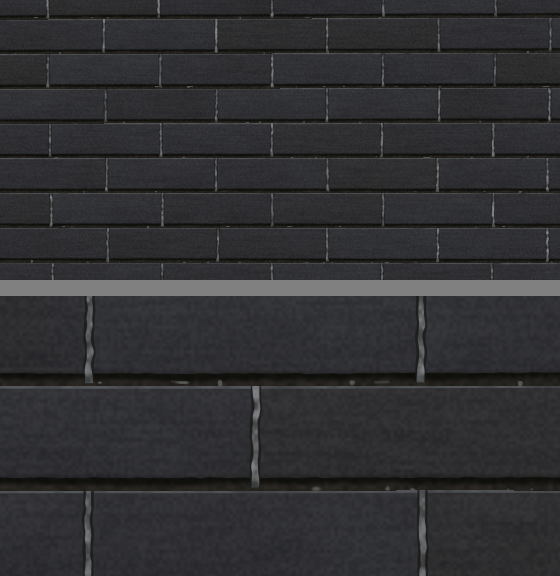
Top: the whole. Bottom: its middle third, enlarged.
Write a Shadertoy shader that draws this texture.

```glsl
float hash(vec2 p) {
    p = fract(p * vec2(0.1031, 0.1137));
    p += dot(p, p.yx + 33.33);
    return fract((p.x + p.y) * p.x * 17.3);
}

float noise(vec2 p) {
    vec2 i = floor(p), f = fract(p);
    f = f * f * (3.0 - 2.0 * f);
    return mix(mix(hash(i), hash(i + vec2(1, 0)), f.x),
               mix(hash(i + vec2(0, 1)), hash(i + vec2(1, 1)), f.x), f.y);
}

float fbm(vec2 p) {
    float sum = 0.0, amp = 0.5;
    for (int i = 0; i < 4; i++) {
        sum += amp * noise(p);
        p = p * 2.03 + 17.1;
        amp *= 0.5;
    }
    return sum;
}

// Antialiased mask of the region where d is negative
float inside(float d) {
    float aa = 0.8 / iResolution.y;
    return 1.0 - smoothstep(-aa, aa, d);
}

vec3 brickColor(vec2 p, vec2 id, float down) {
    float tone = hash(id + 40.0);
    vec3 col = mix(vec3(0.170, 0.170, 0.180), vec3(0.200, 0.203, 0.220),
                   clamp(0.35 + 0.5 * tone + 0.9 * (fbm(p * 6.0 + id) - 0.5), 0.0, 1.0));
    col = mix(col, vec3(0.172, 0.170, 0.168), 0.5 * step(0.85, hash(id + 71.0)));
    col *= 1.04 - 0.10 * down;
    // Drawn streaks and fine grain
    col += 0.022 * (noise(vec2(p.x * 14.0, p.y * 190.0) + id * 9.0) - 0.5);
    col += 0.040 * (noise(p * 240.0 + 90.0) - 0.5);
    return col;
}

void mainImage(out vec4 fragColor, in vec2 fragCoord) {
    vec2 p = fragCoord / iResolution.y;
    p.y = 1.0 - p.y;

    // Courses, slightly out of level
    const float pitch = 0.1239, brickHeight = 0.1085;
    float level = p.y + 0.006 * p.x * (0.7 - p.y) + 0.0012 * (noise(p * vec2(5.0, 8.0)) - 0.5);
    float course = (level - 0.0703) / pitch + 1.0;
    float row = floor(course);
    float y = fract(course) * pitch;

    // Running bond, narrowing a little towards the bottom
    float spacing = 0.4003 - 0.0011 * row;
    float u = (p.x - 1.169) / spacing + 0.5 * mod(row + 1.0, 2.0);
    float joint = round(u);
    float x = (u - joint) * spacing - 0.006 * (hash(vec2(joint + 30.0, row + 5.0)) - 0.5);
    vec2 id = vec2(joint - step(x, 0.0) + 30.0, row + 5.0);

    float rough = noise(p * 95.0);
    float patchy = fbm(p * vec2(16.0, 40.0) + 5.0);

    // Bed joint: deep shadow under the brick, brown mortar below it
    float bedDepth = (y - brickHeight) / (pitch - brickHeight);
    vec3 bed = mix(vec3(0.060, 0.060, 0.045), vec3(0.145, 0.135, 0.120),
                   smoothstep(0.2, 0.75, bedDepth + 0.5 * (patchy - 0.5)));
    bed *= 0.8 + 0.4 * noise(p * 180.0);

    // Brick face with a worn, light upper arris
    vec3 face = brickColor(p, id, y / brickHeight);
    float arris = inside(y - 0.0028) * smoothstep(0.25, 0.6, noise(p * vec2(22.0, 4.0)) + 0.25);
    face = mix(face, vec3(0.34, 0.35, 0.36), arris * (0.55 + 0.45 * rough));
    face *= 1.0 - 0.15 * smoothstep(brickHeight - 0.006, brickHeight, y);
    float faceMask = inside(y - brickHeight - 0.0016 * (rough - 0.5));
    vec3 col = mix(bed, face, faceMask);

    // Head joint: dark crevice around a crumbly light filling
    float wobble = 0.0025 * (noise(vec2(id.y * 13.0 + joint * 7.0, p.y * 60.0)) - 0.5);
    float side = abs(x + wobble);
    float reach = inside(y - 0.1200);
    col = mix(col, vec3(0.095, 0.095, 0.090), 0.75 * inside(side - 0.0062) * reach);
    float flare = 0.0015 * smoothstep(0.100, 0.116, y);
    float filling = inside(side - 0.0034 - 0.0022 * (rough - 0.5) - flare) * reach;
    vec3 mortar = mix(vec3(0.27, 0.28, 0.28), vec3(0.50, 0.51, 0.52),
                      smoothstep(0.15, 0.9, 0.6 * rough + 0.4 * noise(p * 210.0)));
    mortar *= 0.85 + 0.25 * hash(vec2(joint + 50.0, row + 9.0));
    col = mix(col, mortar, filling * (1.0 - 0.35 * smoothstep(0.108, 0.120, y)));

    // Rare pale crumbs lying on the bed joints
    float crumb = smoothstep(0.86, 0.95, noise(p * vec2(70.0, 110.0) + 31.0));
    col = mix(col, vec3(0.42, 0.42, 0.41), 0.7 * crumb * (1.0 - faceMask) * step(0.5, bedDepth));

    fragColor = vec4(col, 1.0);
}
```
